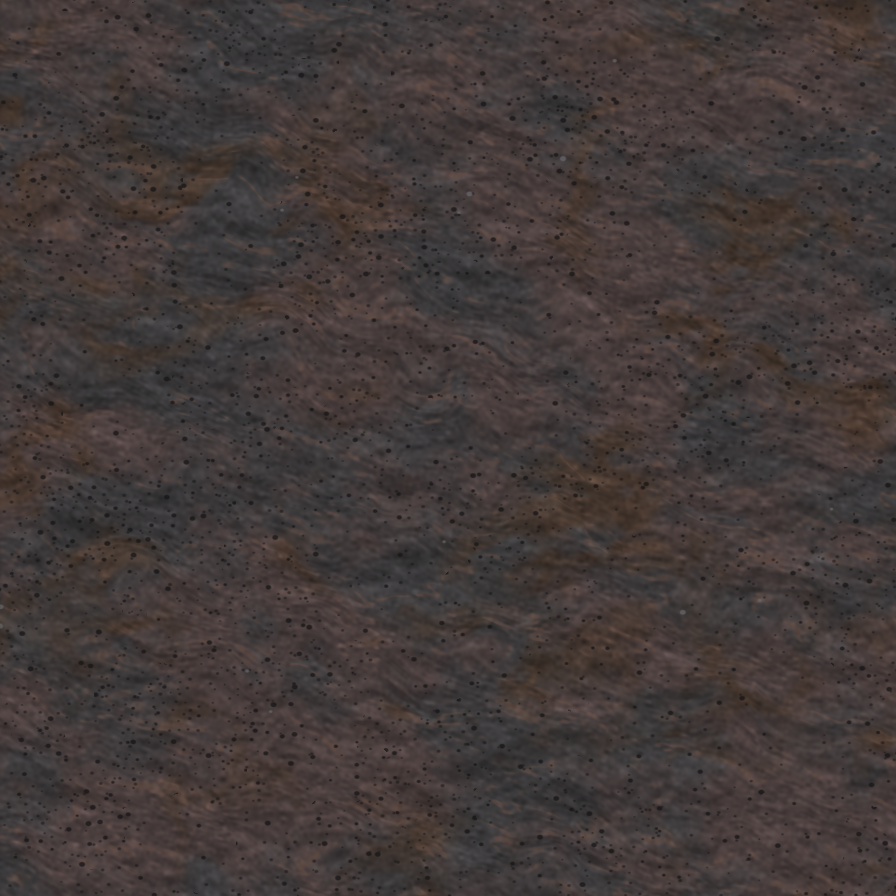
This texture is drawn by a WebGL 2 fragment shader. Its source:

```glsl
#version 300 es
precision highp float;
// Dark weathered rock: slate and mauve mottling, rusty veins, slanted lit crests,
// small soft pits and a few pale flecks. Layered cellular noise gives tone and
// relief; jittered grids of discs give the pits and flecks.
uniform vec2 u_resolution;
out vec4 fragColor;

vec3 hash3(vec2 cell) {
  vec3 h = fract(cell.xyx * vec3(0.1031, 0.1030, 0.0973));
  h += dot(h, h.yxz + 33.33);
  return fract((h.xxy + h.yzz) * h.zyx);
}

// Cellular noise: each cell scatters one soft bump of random sign and height.
float bumps(vec2 p) {
  vec2 cell = floor(p);
  float sum = 0.0;
  for (int y = -1; y <= 1; y++) {
    for (int x = -1; x <= 1; x++) {
      vec2 id = cell + vec2(x, y);
      vec3 rnd = hash3(id);
      vec2 d = p - id - rnd.xy;
      float falloff = max(0.0, 1.0 - dot(d, d));
      sum += (rnd.z * 2.0 - 1.0) * falloff * falloff * falloff;
    }
  }
  return sum;
}

float layered(vec2 p, int octaves) {
  float sum = 0.0, amplitude = 1.0;
  for (int i = 0; i < octaves; i++) {
    sum += amplitude * bumps(p);
    p = p * 2.03 + vec2(17.3, 41.7);
    amplitude *= 0.55;
  }
  return sum;
}

// Coordinates that run along the grain, which falls gently to the right.
vec2 alongGrain(vec2 p) {
  return vec2(dot(p, vec2(0.94, -0.34)), dot(p, vec2(0.34, 0.94)));
}

float relief(vec2 p) {
  return layered(alongGrain(p) * vec2(13.0, 24.0) + 60.0, 4);
}

// Coverage of scattered discs; density is the share of cells that hold one.
float discs(vec2 p, float cells, float radius, float density) {
  vec2 cell = floor(p * cells);
  float soft = max(0.0011, 0.7 / u_resolution.y);
  float cover = 0.0;
  for (int y = -1; y <= 1; y++) {
    for (int x = -1; x <= 1; x++) {
      vec2 id = cell + vec2(x, y);
      vec3 rnd = hash3(id + cells * 3.0);
      float size = radius * mix(0.45, 1.0, fract(rnd.z * 57.0));
      float d = length((p - (id + rnd.xy) / cells) * vec2(0.9, 1.1));
      float disc = 1.0 - smoothstep(size - soft, size + soft, d);
      cover = max(cover, disc * step(rnd.z, density));
    }
  }
  return cover;
}

void main() {
  vec2 p = gl_FragCoord.xy / u_resolution.y;
  vec2 warped = p + 0.012 * vec2(bumps(p * 16.0), bumps(p * 16.0 + 80.0));

  // Mottled ground
  float tone = layered(alongGrain(warped) * vec2(9.0, 13.0), 5);
  vec3 slate = vec3(0.232, 0.226, 0.232);
  vec3 mauve = vec3(0.290, 0.243, 0.240);
  vec3 color = mix(slate, mauve, smoothstep(-0.7, 0.6, tone));

  // Rust gathered in broken veins
  float vein = abs(layered(warped * vec2(5.0, 8.0) + 120.0, 4));
  float patches = layered(warped * 6.0 + 200.0, 4);
  float rust = (1.0 - smoothstep(0.0, 0.38, vein)) * smoothstep(-0.4, 0.6, patches);
  color = mix(color, vec3(0.272, 0.205, 0.160), 0.8 * rust);

  // Light from above on the relief, with warm thin crests
  float slope = relief(warped) - relief(warped + vec2(-0.001, 0.004));
  color *= 1.0 + 0.55 * clamp(slope, -0.4, 0.5);
  float ridge = abs(layered(alongGrain(warped) * vec2(8.0, 20.0) + 300.0, 4));
  float crest = (1.0 - smoothstep(0.0, 0.17, ridge)) * smoothstep(-0.05, 0.25, slope);
  color = mix(color, vec3(0.385, 0.290, 0.250), 0.6 * crest);

  // Fine grain
  color *= 1.0 + 0.10 * bumps(p * 190.0) + 0.08 * bumps(p * 95.0 + 9.0);

  // Pits, crowded in some places and rare in others
  float crowd = smoothstep(-0.6, 0.7, layered(p * 9.0 + 400.0, 3));
  float pits = 0.75 * discs(p, 64.0, 0.0030, 0.08 + 0.28 * crowd);
  pits = max(pits, 0.55 * discs(p, 120.0, 0.0019, 0.06 + 0.30 * crowd));
  color = mix(color, vec3(0.085, 0.080, 0.085), pits);

  // Rare pale flecks
  color = mix(color, vec3(0.42, 0.42, 0.44), 0.65 * discs(p, 23.0, 0.0036, 0.025));

  fragColor = vec4(color, 1.0);
}
```
